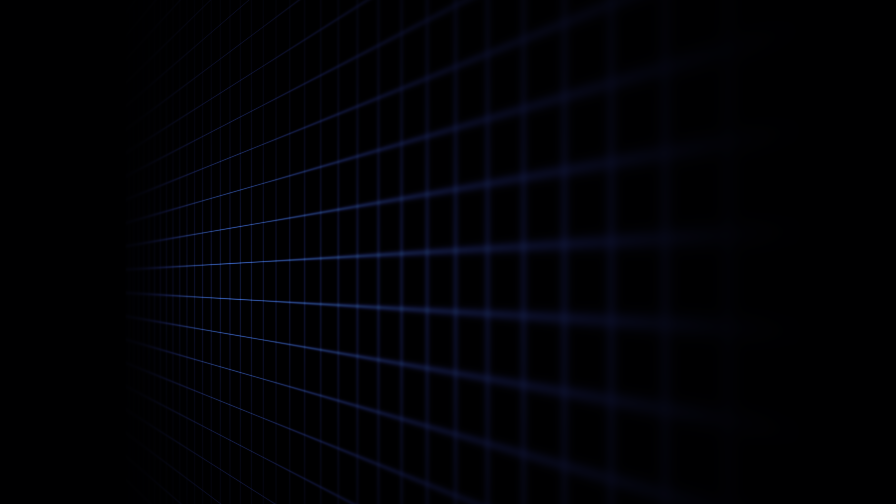
Give the GLSL for this background, as a Shadertoy shader.

```glsl
// A dark wall of glowing blue grid lines, seen at a steep angle.
// Rows fan out from a vanishing point, columns follow inverse depth,
// and lines widen and dim as they leave the plane of focus.

const vec2 VANISH = vec2(-0.153, 0.442);
const float ROW_SLOPE = 0.115;
const float COLUMN_DEPTH = 18.70;
const float COLUMN_PHASE = 0.69;
const float FOCUS = 0.62;
const float WALL_END = 0.25;

const vec3 BACKDROP = vec3(0.001, 0.001, 0.005);
const vec3 INDIGO = vec3(0.27, 0.34, 1.0);
const vec3 AZURE = vec3(0.30, 0.53, 1.0);

// Distance from x to the nearest integer
float nearestLine(float x) {
    return abs(fract(x + 0.5) - 0.5);
}

// Half width of a line after lens blur
float blurRadius(float reach) {
    return 0.001 + 0.032 * pow(abs(reach - FOCUS), 1.35);
}

// Soft line profile, never thinner than about one pixel
float softLine(float dist, float radius, float pixel) {
    float t = dist / max(radius, 0.8 * pixel);
    return exp(-1.6 * t * t);
}

// Light that fades at both ends of the wall and away from eye level
float wallLight(float x, float slope) {
    float left = mix(0.10, 1.0, smoothstep(0.25, 0.44, x));
    float right = 1.0 - smoothstep(1.08, 1.62, x);
    return left * right / (1.0 + 6.5 * slope * slope);
}

void mainImage(out vec4 fragColor, in vec2 fragCoord) {
    float pixel = 1.0 / iResolution.y;
    vec2 p = fragCoord * pixel;

    // Perspective: reach grows towards the viewer
    float reach = max(p.x - VANISH.x, 0.05);
    float slope = (p.y - VANISH.y) / reach;
    float radius = blurRadius(reach);

    // Screen distances to the nearest row and column
    float rowDist = nearestLine(slope / ROW_SLOPE - 0.5) * ROW_SLOPE * reach;
    float columnDist = nearestLine(COLUMN_DEPTH / reach - COLUMN_PHASE)
                     * reach * reach / COLUMN_DEPTH;

    float row = softLine(rowDist, radius, pixel);
    float column = softLine(columnDist, 0.75 * radius, pixel);
    float columnGain = mix(0.32, 0.68, smoothstep(0.7, 1.1, reach));

    // Wider blur spreads the same light more thinly
    float peak = 0.9 * wallLight(p.x, slope) / (1.0 + 330.0 * radius);
    float wall = smoothstep(WALL_END - pixel, WALL_END + pixel, p.x);
    float crossing = 1.0 - 0.4 * row;
    float glow = (row + columnGain * column * crossing) * peak * wall;

    vec3 tint = mix(INDIGO, AZURE, smoothstep(0.06, 0.4, glow));
    fragColor = vec4(BACKDROP + tint * glow, 1.0);
}
```
